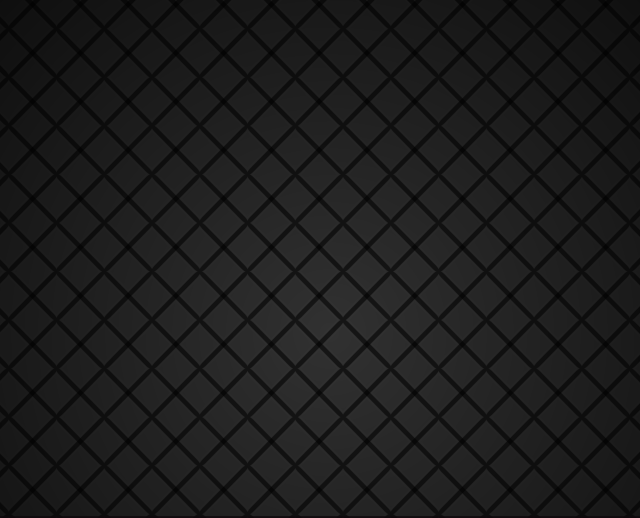
Reproduce this pattern procedurally as a WebGL 1 fragment shader.

```glsl
precision highp float;

uniform vec2 u_resolution;

// Coverage of a soft-edged stroke at a distance from its axis
float stroke(float axisDistance, float halfWidth, float softness) {
  return 1.0 - smoothstep(halfWidth - softness, halfWidth + softness, axisDistance);
}

void main() {
  vec2 uv = gl_FragCoord.xy / u_resolution;
  vec2 p = gl_FragCoord.xy / u_resolution.x;

  // Dark charcoal glow, brightest a little below the middle
  float glow = length(p - vec2(0.515, 0.29));
  float shade = max(0.193 - 0.187 * glow, 0.035);

  // Each tile carries one X; neighbouring arms join at the tile corners
  vec2 tile = fract((uv - vec2(0.4987, 0.429)) * vec2(13.4, 10.67) + 0.5) - 0.5;
  vec2 diagonals = abs(vec2(tile.x - tile.y, tile.x + tile.y)) * 0.7071;

  // Arms taper slightly where they meet at the corners
  float cornerDistance = length(0.5 - abs(tile));
  float halfWidth = mix(0.037, 0.048, smoothstep(0.02, 0.14, cornerDistance));
  float softness = max(0.014, 0.7 * 13.4 / u_resolution.x);
  float first = stroke(diagonals.x, halfWidth, softness);
  float second = stroke(diagonals.y, halfWidth, softness);

  // Faint light rim on the diamonds beside the strokes
  float nearest = min(diagonals.x, diagonals.y);
  shade *= 1.0 + 0.06 * stroke(abs(nearest - 0.075), 0.012, 0.018);

  // Translucent strokes darken each other where they cross
  shade *= (1.0 - 0.56 * first) * (1.0 - 0.56 * second);
  vec3 color = vec3(shade);

  // Thin plum-black strip along the bottom edge
  color = mix(color, vec3(0.055, 0.03, 0.045), 0.8 * stroke(p.y, 0.003, 0.001));

  gl_FragColor = vec4(color, 1.0);
}
```
